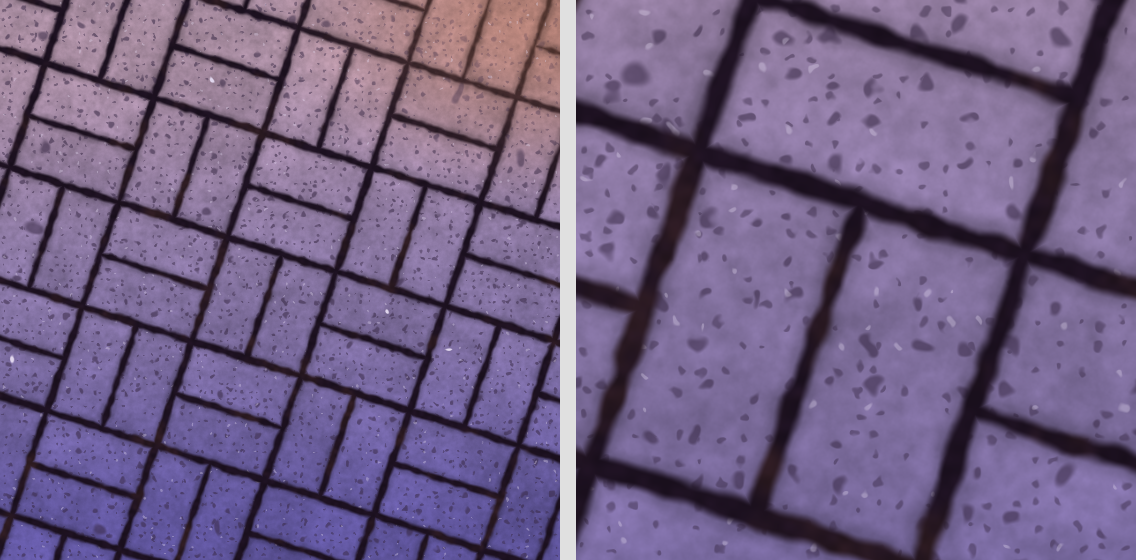
Left, the full canvas; right, a detail of the centre.
A Shadertoy shader for this texture:

```glsl
// Tilted basket-weave brick paving with dark joints, worn faces and a dusk colour gradient.

// Layout, in canvas units
const vec2 NODE = vec2(0.406, 0.577);       // one corner of the lattice
const vec2 ACROSS = vec2(0.1945, -0.0620);  // lattice step to the right
const vec2 UP = vec2(0.0638, 0.1864);       // lattice step upwards
const float JOINT_HALF = 0.0062;
const float DIVIDER_HALF = 0.0053;
const float EDGE_SOFT = 0.0034;
const float WOBBLE = 0.0030;

// Colours
const vec3 BRICK_LOW = vec3(0.37, 0.33, 0.61);
const vec3 BRICK_MID = vec3(0.53, 0.46, 0.64);
const vec3 BRICK_HIGH = vec3(0.66, 0.55, 0.63);
const vec3 BRICK_WARM = vec3(0.71, 0.51, 0.47);
const vec3 JOINT = vec3(0.11, 0.065, 0.125);
const vec3 JOINT_EARTH = vec3(0.25, 0.15, 0.13);
const vec3 PIT = vec3(0.22, 0.16, 0.27);
const vec3 CHIP = vec3(0.88, 0.84, 0.93);

// Wear
const float BRICK_VARIATION = 0.10;
const float MOTTLE = 0.24;
const float GRAIN = 0.20;

float hash(vec2 p) {
    vec3 q = fract(vec3(p.xyx) * 0.1031);
    q += dot(q, q.yzx + 33.33);
    return fract((q.x + q.y) * q.z);
}

float noise(vec2 p) {
    vec2 i = floor(p), f = fract(p);
    f = f * f * (3.0 - 2.0 * f);
    return mix(mix(hash(i), hash(i + vec2(1, 0)), f.x),
               mix(hash(i + vec2(0, 1)), hash(i + vec2(1, 1)), f.x), f.y);
}

float fbm(vec2 p) {
    float sum = 0.0, amp = 0.5;
    for (int i = 0; i < 4; i++) {
        sum += amp * noise(p);
        p = mat2(1.6, 1.2, -1.2, 1.6) * p + 17.3;
        amp *= 0.5;
    }
    return sum / 0.9375;
}

// Ragged spots, at most one per grid cell; radius is in cells
float spots(vec2 p, float density, float radius, float chance, float seed) {
    p = p * density + seed;
    p += 0.3 * (vec2(noise(p * 3.0), noise(p * 3.0 + 41.0)) - 0.5);
    vec2 id = floor(p);
    vec2 centre = 0.3 + 0.4 * vec2(hash(id + 3.7), hash(id + 9.2));
    float r = radius * mix(0.5, 1.0, hash(id + 5.1));
    float present = step(hash(id + 1.3), chance);
    return present * (1.0 - smoothstep(0.5 * r, 1.2 * r, length(fract(p) - centre)));
}

// Signed distance to the joints (negative inside); also returns the brick id
float jointDistance(vec2 p, out vec2 brick) {
    vec2 c = inverse(mat2(ACROSS, UP)) * (p - NODE);
    vec2 cell = floor(c), f = c - cell;
    float area = ACROSS.x * UP.y - ACROSS.y * UP.x;
    vec2 height = area / vec2(length(UP), length(ACROSS));

    vec2 border = min(f, 1.0 - f) * height;
    bool flat_pair = mod(cell.x + cell.y, 2.0) < 0.5;
    float along = flat_pair ? f.y : f.x;
    float divider = abs(along - 0.5) * (flat_pair ? height.y : height.x);

    brick = cell * 2.0 + (flat_pair ? vec2(0, step(0.5, f.y)) : vec2(step(0.5, f.x), 0));
    return min(min(border.x, border.y) - JOINT_HALF, divider - DIVIDER_HALF);
}

void mainImage(out vec4 fragColor, in vec2 fragCoord) {
    vec2 p = fragCoord / iResolution.xy;
    float pixel = 1.0 / min(iResolution.x, iResolution.y);

    // Joints with slightly uneven edges
    vec2 warp = vec2(fbm(p * 45.0), fbm(p * 45.0 + 60.0)) - 0.5;
    vec2 brick;
    float d = jointDistance(p + WOBBLE * warp, brick);
    d += 0.004 * (noise(p * 70.0 + 8.0) - 0.5);

    // Light: blue below, pink above, warm in the upper right corner
    vec3 face = mix(BRICK_LOW, BRICK_MID, smoothstep(0.0, 0.55, p.y));
    face = mix(face, BRICK_HIGH, smoothstep(0.45, 0.95, p.y));
    float warm = smoothstep(0.52, 0.05, length((p - 1.0) * vec2(0.9, 1.3)));
    face = mix(face, BRICK_WARM, warm);

    // Brick faces: tone, mottling and grain
    float tone = 1.0 + BRICK_VARIATION * (hash(brick + 50.0) - 0.5);
    tone += MOTTLE * (fbm(p * 22.0 + brick * 3.1) - 0.5);
    tone += GRAIN * (fbm(p * 120.0) - 0.5);
    tone *= mix(0.84, 1.0, smoothstep(0.0, 0.012, d));
    face *= tone;

    // Pits, stains and pale flecks, fainter in the warm corner
    float pits = 0.55 * spots(p, 38.0, 0.22, 0.5, 4.0);
    pits = max(pits, 0.45 * spots(p, 75.0, 0.26, 0.45, 31.0));
    pits = max(pits, 0.55 * spots(p, 9.0, 0.12, 0.28, 12.0));
    face = mix(face, PIT, pits * (1.0 - 0.6 * warm));
    face = mix(face, CHIP, 0.35 * spots(p, 60.0, 0.18, 0.15, 77.0));

    // Joint fill, earthier and shallower where the light is warm
    float earth = max(0.45 * smoothstep(0.5, 0.8, fbm(p * 18.0 + 90.0)), warm);
    vec3 fill = mix(JOINT, JOINT_EARTH, earth) * (0.85 + 0.3 * noise(p * 150.0));
    float soft = max(EDGE_SOFT, pixel);
    float joint = 1.0 - smoothstep(-soft, soft, d + 0.002 * warm);
    vec3 col = mix(face, fill, joint * (1.0 - 0.2 * warm));

    // A few loose bright chips
    col = mix(col, CHIP, spots(p, 12.0, 0.10, 0.035, 23.0));
    fragColor = vec4(col, 1.0);
}
```
